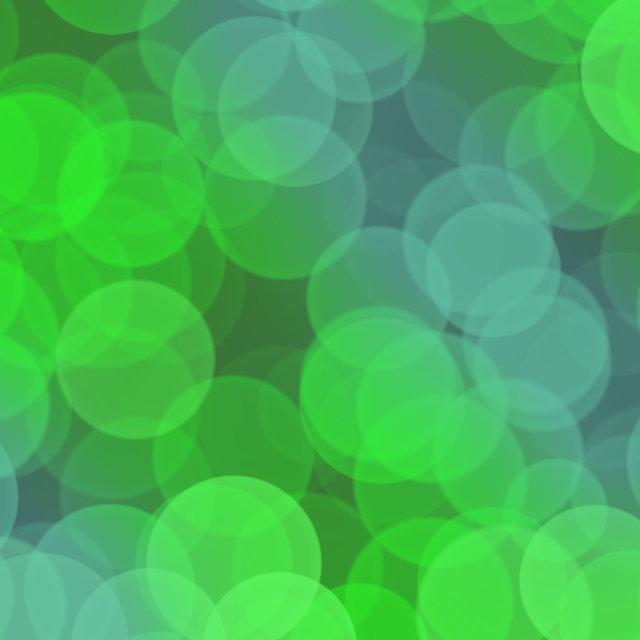
Write a WebGL 2 fragment shader that draws this background.

```glsl
#version 300 es
precision highp float;

#define CELL 0.15          // spacing of the disc grid
#define LAYERS 2           // disc grids laid over each other
#define KEEP 0.68          // share of cells that hold a disc
#define RADIUS_MIN 0.076
#define RADIUS_MAX 0.138
#define GLOW_MIN 0.16
#define GLOW_MAX 0.68
#define RIM 0.2            // extra light along the disc edge
#define PALE_SHARE 0.13    // share of whitish discs
#define SEED 17.0

uniform vec2 u_resolution;
out vec4 fragColor;

const vec3 DARK_GREEN = vec3(0.22, 0.43, 0.19);
const vec3 DARK_TEAL  = vec3(0.25, 0.41, 0.39);
const vec3 GLOW_GREEN = vec3(0.16, 0.98, 0.14);
const vec3 GLOW_TEAL  = vec3(0.38, 0.77, 0.65);
const vec3 PALE_GREEN = vec3(0.58, 1.00, 0.60);

vec3 hash3(vec2 p) {
    vec3 q = fract(vec3(p.xyx) * vec3(0.1031, 0.1030, 0.0973));
    q += dot(q, q.yxz + 33.33);
    return fract((q.xxy + q.yzz) * q.zyx);
}

float valueNoise(vec2 p) {
    vec2 cell = floor(p), f = fract(p);
    f = f * f * (3.0 - 2.0 * f);
    float low  = mix(hash3(cell).x, hash3(cell + vec2(1, 0)).x, f.x);
    float high = mix(hash3(cell + vec2(0, 1)).x, hash3(cell + vec2(1, 1)).x, f.x);
    return mix(low, high, f.y);
}

// Soft stroke from a to b
float band(vec2 p, vec2 a, vec2 b, float width) {
    vec2 ab = b - a;
    float t = clamp(dot(p - a, ab) / dot(ab, ab), 0.0, 1.0);
    float d = length(p - a - ab * t) / width;
    return exp(-d * d);
}

// Share of teal in the light
float tealAmount(vec2 p) {
    float teal = band(p, vec2(0.42, 0.98), vec2(0.66, 0.72), 0.20);
    teal = max(teal, band(p, vec2(0.66, 0.72), vec2(0.98, 0.38), 0.22));
    teal = max(teal, band(p, vec2(-0.05, 0.22), vec2(0.12, 0.0), 0.17));
    return clamp(teal * 1.15 + 0.22 * (valueNoise(p * 5.0 + SEED) - 0.25), 0.0, 1.0);
}

// Sparse zones that stay dark
float gapAmount(vec2 p) {
    float gap = band(p, vec2(0.32, 0.54), vec2(0.52, 0.25), 0.11);
    gap = max(gap, band(p, vec2(0.63, 0.67), vec2(0.67, 0.77), 0.10));
    return max(gap, band(p, vec2(0.93, 0.56), vec2(1.0, 0.36), 0.09));
}

// Translucent disc with a brighter rim
float disc(float dist, float radius, float blur) {
    float fill = 1.0 - smoothstep(radius - blur, radius + blur, dist);
    float rim = smoothstep(radius - 0.022, radius - blur, dist);
    float body = 0.86 + 0.14 * dist / radius;
    return fill * (body + RIM * rim);
}

void main() {
    vec2 p = gl_FragCoord.xy / min(u_resolution.x, u_resolution.y);
    float pixel = 1.0 / min(u_resolution.x, u_resolution.y);
    float light = 0.0, pale = 0.0;

    // Scattered discs
    for (int layer = 0; layer < LAYERS; layer++) {
        vec2 shift = vec2(0.37, 0.61) * float(layer);
        vec2 home = floor(p / CELL + shift);
        for (int y = -1; y <= 1; y++)
        for (int x = -1; x <= 1; x++) {
            vec2 id = home + vec2(x, y);
            vec2 key = id + SEED + 53.0 * float(layer);
            vec3 place = hash3(key), look = hash3(key + 91.7);
            if (place.z > KEEP) continue;

            vec2 center = (id + place.xy - shift) * CELL;
            float radius = mix(RADIUS_MIN, RADIUS_MAX, sqrt(look.x));
            float blur = max(mix(0.002, 0.006, look.z), pixel);
            float glow = mix(GLOW_MIN, GLOW_MAX, look.y) * (1.0 - 0.85 * gapAmount(center));
            float amount = glow * disc(length(p - center), radius, blur);
            light += amount;
            pale += amount * step(fract(look.z * 7.0), PALE_SHARE);
        }
    }

    // Blurred haze behind the discs
    float haze = valueNoise(p * 4.0 + 5.3);
    light += 0.22 * haze * (1.0 - 0.7 * gapAmount(p));

    // Tint and blend
    float teal = tealAmount(p);
    vec3 base = mix(DARK_GREEN, DARK_TEAL, teal);
    vec3 glowColor = mix(GLOW_GREEN, GLOW_TEAL, teal);
    vec3 color = mix(base, glowColor, 1.0 - exp(-light));
    color = mix(color, PALE_GREEN, (1.0 - exp(-pale)) * 0.6 * (1.0 - 0.7 * teal));
    fragColor = vec4(color, 1.0);
}
```
